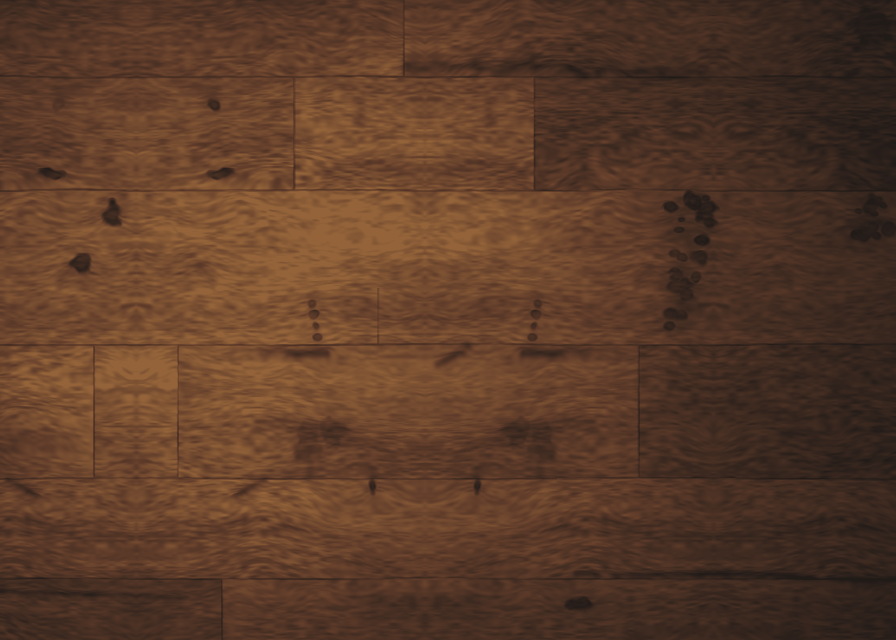
This texture is drawn by a WebGL 1 fragment shader. Its source:

```glsl
precision highp float;
// Dark stained plank floor: six uneven rows of boards with mirrored grain.
// Stretched, warped noise makes the flecks and bands; ellipses and capsules
// make knots and cracks; a soft pool of light left of centre sets the tone.
uniform vec2 u_resolution;
// Lengths are in canvas heights, y runs downward.
const vec3 DARK_STAIN = vec3(0.13, 0.105, 0.095);
const vec3 MID_STAIN = vec3(0.38, 0.237, 0.165);
const vec3 GOLD_STAIN = vec3(0.58, 0.390, 0.225);
const vec2 LIGHT_CENTRE = vec2(0.32, 0.48);
const vec2 LIGHT_FALLOFF = vec2(3.2, 3.2);
const float AMBIENT = 0.125;
const float LIGHT_GAIN = 0.43;
const float MIRROR_LEFT = 0.213;   // grain is mirrored about these two lines
const float MIRROR_MID = 0.664;
const vec2 FLECK_FREQ = vec2(62.0, 200.0);
const float FLECK_GAIN = 0.52;
const float BAND_GAIN = 0.34;
const float STAIN_GAIN = 0.34;
const float SEAM_WIDTH = 0.0007;
const float SEAM_DEPTH = 0.36;

float hash(vec2 p) {
  vec3 q = fract(vec3(p.xyx) * 0.1031);
  q += dot(q, q.yzx + 33.33);
  return fract((q.x + q.y) * q.z);
}
float noise(vec2 p) {
  vec2 i = floor(p), f = fract(p);
  f = f * f * (3.0 - 2.0 * f);
  return mix(mix(hash(i), hash(i + vec2(1, 0)), f.x),
             mix(hash(i + vec2(0, 1)), hash(i + vec2(1, 1)), f.x), f.y);
}
float fbm(vec2 p) {
  return 0.53 * noise(p) + 0.27 * noise(p * 2.03 + 17.3) + 0.2 * noise(p * 4.1 + 51.0);
}
// Lower edge of a row of boards, and the butt joints inside it.
float rowEdge(float row) {
  if (row < 1.5) return row < 0.5 ? 0.120 : 0.297;
  return row < 2.5 ? 0.538 : (row < 3.5 ? 0.748 : 0.904);
}
vec3 rowJoints(float row) {
  if (row < 1.5) return row < 0.5 ? vec3(0.631, 9, 9) : vec3(0.460, 0.835, 9);
  if (row < 3.5) return row < 2.5 ? vec3(0.591, 9, 9) : vec3(0.147, 0.278, 0.998);
  return row < 4.5 ? vec3(9) : vec3(0.347, 9, 9);
}
float smudge(vec2 p, vec2 centre, vec2 radius) {
  vec2 d = (p - centre) / radius;
  return exp(-dot(d, d)) * (0.5 + noise(p * vec2(22, 60)));
}
// Ragged ellipse, darkest at its rim, with a stained halo.
float knot(vec2 p, vec2 centre, vec2 radius) {
  float d = length((p - centre) / radius) + 0.8 * (noise(p * 80.0) - 0.5);
  float core = 0.5 + 0.3 * smoothstep(0.2, 0.8, d) * noise(p * 130.0);
  return core * (1.0 - smoothstep(0.6, 1.25, d)) + 0.2 * exp(-0.3 * d * d);
}
float knotCluster(vec2 p, vec2 centre, vec2 spread, float seed) {
  float dark = 0.35 * smudge(p, centre, spread * 1.2);
  for (int i = 0; i < 12; i++) {
    vec2 id = vec2(float(i), seed);
    vec2 offset = vec2(hash(id), hash(id + 7.7)) * 2.0 - 1.0;
    float size = mix(0.007, 0.017, hash(id + 3.1));
    dark = max(dark, 0.9 * knot(p, centre + offset * spread, size * vec2(1, 0.8)));
  }
  return dark;
}
// Wavering crack from a to b.
float crack(vec2 p, vec2 a, vec2 b, float width) {
  p.y += 0.014 * (noise(p * vec2(14, 5)) - 0.5);
  vec2 ab = b - a;
  float t = clamp(dot(p - a, ab) / dot(ab, ab), 0.0, 1.0);
  float d = length(p - a - ab * t) / width;
  return exp(-d * d) * (0.3 + 0.7 * noise(p * vec2(35, 110)));
}
float blemishes(vec2 p) {
  vec2 l = vec2(abs(p.x - MIRROR_LEFT), p.y), m = vec2(abs(p.x - MIRROR_MID), p.y);
  float k = knot(l, vec2(0.136, 0.272), vec2(0.020, 0.008));
  k = max(k, knot(l, vec2(0.123, 0.164), vec2(0.010)) * (p.x > MIRROR_LEFT ? 0.9 : 0.4));
  k = max(k, knot(p, vec2(0.178, 0.331), vec2(0.016, 0.019)));
  k = max(k, knot(p, vec2(0.126, 0.409), vec2(0.015, 0.014)));
  k = max(k, knot(p, vec2(1.360, 0.040), vec2(0.040, 0.030)) * 0.6);
  k = max(k, knot(p, vec2(0.905, 0.943), vec2(0.022, 0.010)) * 0.8);
  k = max(k, knot(m, vec2(0.082, 0.760), vec2(0.008, 0.013)));
  k = max(k, knot(m, vec2(0.145, 0.676), vec2(0.022, 0.020)) * 0.5);
  k = max(k, knot(m, vec2(0.182, 0.688), vec2(0.022, 0.034)) * 0.4);
  for (int i = 0; i < 4; i++)
    k = max(k, knot(m, vec2(0.176 - 0.003 * float(i), 0.474 + 0.018 * float(i)), vec2(0.007)) * 0.7);
  k = max(k, knotCluster(p, vec2(1.070, 0.350), vec2(0.036, 0.040), 2.0));
  k = max(k, knotCluster(p, vec2(1.070, 0.455), vec2(0.024, 0.065), 5.0) * 0.8);
  k = max(k, knotCluster(p, vec2(1.360, 0.340), vec2(0.030, 0.034), 9.0) * 0.8);
  k = max(k, 0.6 * crack(p, vec2(0.64, 0.103), vec2(1.10, 0.112), 0.011));
  k = max(k, 0.7 * crack(m, vec2(0.155, 0.549), vec2(0.255, 0.553), 0.008));
  k = max(k, 0.7 * crack(p, vec2(0.685, 0.566), vec2(0.730, 0.542), 0.007));
  k = max(k, 0.7 * crack(l, vec2(0.155, 0.775), vec2(0.200, 0.752), 0.007));
  k = max(k, 0.6 * crack(p, vec2(0.00, 0.922), vec2(0.29, 0.930), 0.004));
  k = max(k, 0.6 * crack(p, vec2(0.90, 0.896), vec2(1.40, 0.905), 0.005));
  float soft = smudge(m, vec2(0.0, 0.262), vec2(0.14, 0.022)) + smudge(m, vec2(0.0, 0.47), vec2(0.20, 0.06))
    + smudge(p, vec2(0.30, 0.408), vec2(0.05, 0.02)) + smudge(p, vec2(0.04, 0.69), vec2(0.12, 0.05))
    + smudge(p, vec2(0.23, 0.955), vec2(0.07, 0.02)) + smudge(m, vec2(0.13, 0.69), vec2(0.10, 0.05));
  return k + 0.22 * soft * (1.0 - k);
}
void main() {
  vec2 p = vec2(gl_FragCoord.x, u_resolution.y - gl_FragCoord.y) / u_resolution.y;
  float pixel = 1.0 / u_resolution.y, row = 0.0, seam = 1.0;
  // Find the board and the nearest seam
  for (int i = 0; i < 5; i++) {
    float edge = rowEdge(float(i)) + 0.003 * (noise(vec2(p.x * 9.0, float(i))) - 0.5);
    row += step(edge, p.y);
    seam = min(seam, abs(p.y - edge));
  }
  vec3 joints = rowJoints(row), gap = abs(p.x - joints);
  float joint = min(gap.x, min(gap.y, gap.z));
  float board = dot(step(joints, vec3(p.x)), vec3(1));
  if (row == 2.0) { board = 0.0; joint += step(p.y, 0.45); }
  float seed = hash(vec2(row + 3.0, board + 11.0));
  // Mirrored grain, arched by slow noise and pushed aside by knots
  float flaw = blemishes(p), span = MIRROR_MID - MIRROR_LEFT;
  float fold = abs(mod(p.x - MIRROR_LEFT + span, 2.0 * span) - span);
  vec2 g = vec2(fold + row * 3.7, p.y + seed * 5.0);
  float warp = fbm(g * vec2(4, 7)), stain = fbm(g * vec2(5, 9) + 30.0);
  g.y += 0.075 * warp + 0.012 * flaw;
  float fleck = 0.6 * noise(g * FLECK_FREQ) + 0.4 * noise(g * FLECK_FREQ * 1.6 + 40.0);
  float band = fbm(g * vec2(3, 26) + 9.0);
  // Light pool, board variation, then wear and seams
  vec2 away = gl_FragCoord.xy / u_resolution;
  away = vec2(away.x, 1.0 - away.y) - LIGHT_CENTRE;
  float tone = AMBIENT + LIGHT_GAIN * exp(-dot(LIGHT_FALLOFF, away * away));
  tone *= 1.0 + 0.14 * (seed - 0.5) + STAIN_GAIN * (stain - 0.5);
  if ((row == 1.0 && board == 2.0) || (row == 3.0 && board == 3.0)) tone *= 0.85;
  tone *= 1.0 + FLECK_GAIN * (fleck - 0.5) * (0.5 + warp) + BAND_GAIN * (band - 0.5);
  tone *= 1.0 - 0.72 * flaw;
  float line = 1.0 - smoothstep(SEAM_WIDTH, SEAM_WIDTH + 1.2 * pixel, min(seam, joint));
  tone *= 1.0 - SEAM_DEPTH * line * (0.25 + 0.75 * noise(p * 22.0));
  // Stain ramp, indexed by its red value
  vec3 color = mix(DARK_STAIN, MID_STAIN, clamp((tone - 0.13) / 0.25, 0.0, 1.0));
  gl_FragColor = vec4(mix(color, GOLD_STAIN, clamp((tone - 0.38) / 0.20, 0.0, 1.0)), 1.0);
}
```
